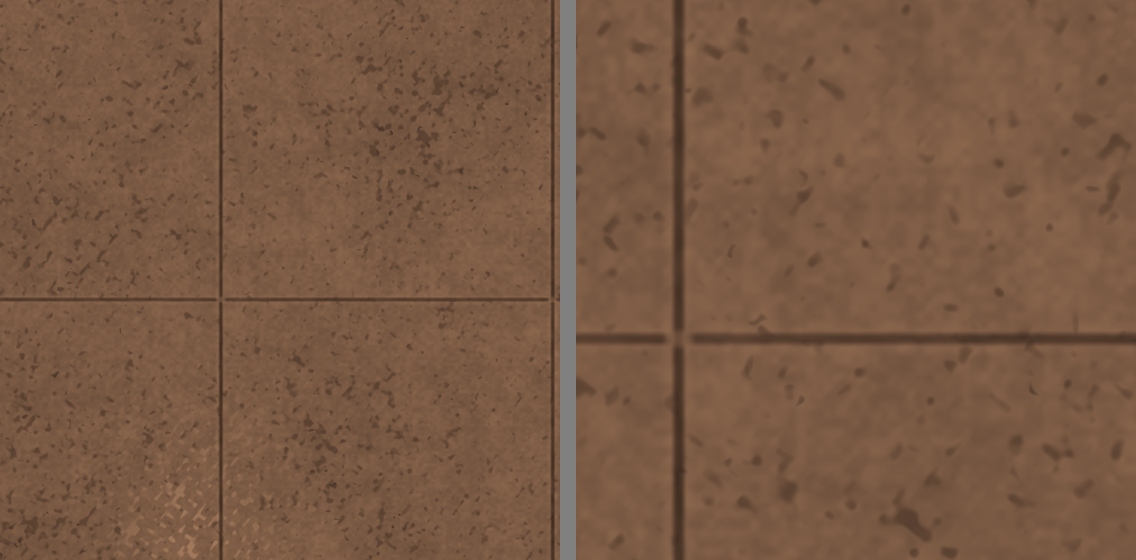
Left: the whole. Right: its middle third, enlarged.
Give the GLSL for this texture, as a three.js fragment shader.

```glsl
// Brown stone floor tiles with thin dark joints, speckled with grain and pits.
// Square tiles come from fract; layered value noise makes the mottling, skewed
// noise and jittered cells make dark specks, denser towards each tile's middle.
#define TILE_SIZE 0.5925
#define TILE_ORIGIN vec2(0.3945, 0.465)
#define JOINT_HALF_WIDTH 0.0031
#define JOINT_SOFTNESS 0.0024
#define GRAIN_SCALE 92.0
#define PIT_SCALE 42.0
#define PIT_CHANCE 0.2
#define STONE_COLOR vec3(0.497, 0.364, 0.274)
#define SPECK_COLOR vec3(0.285, 0.200, 0.148)
#define JOINT_COLOR vec3(0.210, 0.145, 0.105)
#define GLINT_COLOR vec3(0.680, 0.510, 0.385)

varying vec2 vUv;

float hash(vec2 p) {
  return fract(sin(dot(p, vec2(127.1, 311.7))) * 43758.5453);
}

float noise(vec2 p) {
  vec2 i = floor(p);
  vec2 f = fract(p);
  f = f * f * (3.0 - 2.0 * f);
  return mix(mix(hash(i), hash(i + vec2(1.0, 0.0)), f.x),
             mix(hash(i + vec2(0.0, 1.0)), hash(i + vec2(1.0, 1.0)), f.x), f.y);
}

float fbm(vec2 p) {
  float sum = 0.0;
  float amplitude = 0.5;
  for (int i = 0; i < 4; i++) {
    sum += amplitude * noise(p);
    p = mat2(1.6, 1.2, -1.2, 1.6) * p + 17.3;
    amplitude *= 0.5;
  }
  return sum / 0.9375;
}

// Small irregular pits, at most one in each jittered cell.
float pits(vec2 uv) {
  vec2 p = uv * PIT_SCALE;
  p += 0.28 * (vec2(noise(p * 3.1), noise(p * 3.1 + 40.0)) - 0.5);
  vec2 cell = floor(p);
  float cover = 0.0;
  for (int y = -1; y <= 1; y++) {
    for (int x = -1; x <= 1; x++) {
      vec2 id = cell + vec2(float(x), float(y));
      vec2 center = id + vec2(hash(id + 3.7), hash(id + 9.2));
      vec2 d = p - center;
      float angle = 6.2832 * hash(id + 21.4);
      d = mat2(cos(angle), -sin(angle), sin(angle), cos(angle)) * d;
      float radius = mix(0.10, 0.25, hash(id + 14.8));
      float pit = 1.0 - smoothstep(radius * 0.3, radius * 1.3, length(d * vec2(0.8, 1.3)));
      cover = max(cover, pit * step(hash(id + 31.6), PIT_CHANCE) * mix(0.4, 1.0, hash(id + 5.5)));
    }
  }
  return cover;
}

float joint(float d) {
  return 1.0 - smoothstep(JOINT_HALF_WIDTH - JOINT_SOFTNESS, JOINT_HALF_WIDTH + JOINT_SOFTNESS, abs(d));
}

void main() {
  vec2 uv = vUv;
  vec2 grid = (uv - TILE_ORIGIN) / TILE_SIZE;
  vec2 tile = floor(grid);
  vec2 local = fract(grid) - 0.5;
  vec2 toJoint = (fract(grid + 0.5) - 0.5) * TILE_SIZE; // signed distances
  vec2 stoneUv = uv + tile * 3.17;

  // Broad wear, strongest in the middle of a tile
  float patches = fbm(stoneUv * 7.0);
  float middle = 1.0 - smoothstep(0.12, 0.56, length(local));
  float wear = clamp(0.55 * middle + 1.5 * (patches - 0.4) + 0.2 * hash(tile + 6.0), 0.0, 1.0);

  // Mottled stone and fine grain
  float grain = noise(stoneUv * GRAIN_SCALE) - 0.5;
  float fine = noise(stoneUv * GRAIN_SCALE * 2.0 + 31.0) - 0.5;
  float mottle = fbm(stoneUv * 26.0) - 0.5;
  float shade = 1.0 + 0.07 * grain + 0.09 * fine + 0.13 * mottle - 0.07 * wear;
  vec3 color = STONE_COLOR * shade;

  // Slanted dark specks and scattered pits
  vec2 slanted = mat2(0.8, 0.6, -0.6, 0.8) * stoneUv * vec2(1.0, 1.1);
  float flecks = 0.65 * noise(slanted * vec2(110.0, 72.0)) + 0.35 * noise(slanted * 150.0 + 8.0);
  float limit = mix(0.74, 0.53, wear);
  float specks = smoothstep(limit, limit + 0.25, flecks);
  color = mix(color, SPECK_COLOR, 0.58 * specks);
  color = mix(color, SPECK_COLOR * 0.85, pits(stoneUv) * mix(0.4, 0.8, wear));

  // Polished glints near the lower joint, with a soft sheen
  vec2 sheenOffset = (uv - vec2(0.35, 0.03)) / vec2(0.14, 0.19);
  float sheen = exp(-dot(sheenOffset, sheenOffset));
  float glints = smoothstep(0.58, 0.9, noise(slanted * vec2(145.0, 85.0) + 60.0));
  color = mix(color, GLINT_COLOR, sheen * (0.06 + 0.6 * glints) + 0.08 * glints);

  // Joints: pale lips, dark uneven cores, filled in where they cross
  vec2 lip = smoothstep(vec2(0.012), vec2(0.004), abs(toJoint));
  color *= 1.0 + 0.05 * max(lip.x, lip.y);
  float uneven = mix(0.75, 1.0, noise(uv * 65.0));
  float across = joint(toJoint.x) * 0.86 * mix(0.45, 1.0, smoothstep(0.002, 0.008, abs(toJoint.y)));
  float along = joint(toJoint.y) * 0.70 * mix(0.25, 1.0, smoothstep(0.005, 0.011, abs(toJoint.x)));
  color = mix(color, JOINT_COLOR, max(across, along) * uneven);

  gl_FragColor = vec4(color, 1.0);
}
```
